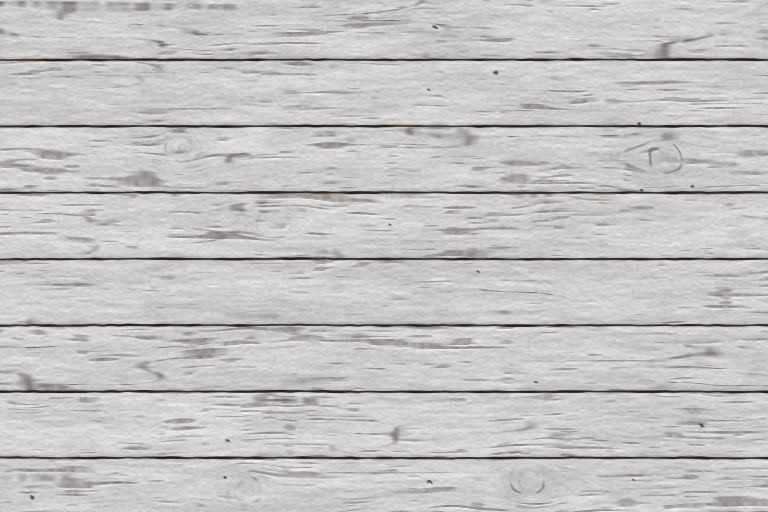
Write a Shadertoy shader that draws this texture.

```glsl
// Weathered white-painted boards: eight horizontal planks with dark joints.
// Peaks of stretched noise make short fine cracks with a lit lower lip; knots
// bend the grain around themselves, and hashed cells scatter small pits.
#define PITCH 0.1296        // board height, canvas heights
#define FIRST_JOINT 0.1055  // height of the lowest joint
#define JOINT_HALF 0.0019   // half width of a joint
#define KNOT_RADIUS 0.031
#define RELIEF 0.20         // strength of the brush and grain shading
#define CRACKING 0.62       // darkness of the paint cracks
#define LIP 0.07            // brightness of the lit crack edges
#define PIT_CHANCE 0.07

const vec3 PAINT_LIGHT = vec3(0.845, 0.837, 0.840);
const vec3 PAINT_SHADE = vec3(0.785, 0.775, 0.782);
const vec3 CRACK_COLOR = vec3(0.350, 0.330, 0.320);
const vec3 JOINT_COLOR = vec3(0.140, 0.122, 0.115);
const vec3 BARE_WOOD = vec3(0.560, 0.420, 0.320);

float hash(vec2 p) {
    vec3 q = fract(p.xyx * vec3(0.1031, 0.1030, 0.0973));
    q += dot(q, q.yzx + 33.33);
    return fract((q.x + q.y) * q.z);
}

float noise(vec2 p) {
    vec2 i = floor(p), f = fract(p);
    f = f * f * (3.0 - 2.0 * f);
    return mix(mix(hash(i), hash(i + vec2(1, 0)), f.x),
               mix(hash(i + vec2(0, 1)), hash(i + vec2(1, 1)), f.x), f.y);
}

// Height of the painted grain
float relief(vec2 g) {
    return 0.40 * noise(g * vec2(14, 95)) + 0.35 * noise(g * vec2(35, 170))
         + 0.25 * noise(g * vec2(110, 210));
}

// Short thin dashes at the peaks of stretched noise; wear widens them
float cracks(vec2 g, float wear) {
    float level = 0.93 - 0.30 * wear;
    float coarse = smoothstep(level, level + 0.22, noise(g * vec2(11, 135)));
    float fine = smoothstep(level, level + 0.25, noise(g * vec2(24, 210) + 31.0));
    float ragged = 0.55 + 0.45 * noise(g * vec2(120, 90));
    return max(coarse, 0.8 * fine) * ragged;
}

// Sparse elongated dents, one at most per cell
float pits(vec2 p) {
    vec2 cell = floor(p * 10.0);
    vec2 center = 0.25 + 0.5 * vec2(hash(cell + 17.0), hash(cell + 41.0));
    vec2 d = (fract(p * 10.0) - center) * vec2(0.6, 1.0);
    d.y += 0.4 * d.x + 0.04 * (noise(p * 200.0) - 0.5);
    float size = 0.022 * hash(cell + 71.0);
    return step(hash(cell), PIT_CHANCE) * (1.0 - smoothstep(size, size + 0.03, length(d)));
}

void mainImage(out vec4 fragColor, in vec2 fragCoord) {
    float px = 1.0 / iResolution.y;
    vec2 p = fragCoord * px;

    // Board index and signed distance to the nearest joint
    float wobble = 0.0014 * (noise(p * vec2(7, 2)) - 0.5) + 0.0012 * (noise(p * vec2(60, 3)) - 0.5);
    float u = (p.y + wobble - FIRST_JOINT) / PITCH;
    float board = floor(u);
    float joint = floor(u + 0.5);
    float toJoint = (u - joint) * PITCH;

    // Knots: two per board, bold on every fifth board
    vec2 grain = p;
    float knotLine = 0.0, knotStain = 0.0;
    float bold = mod(board, 5.0) == 4.0 ? 1.0 : 0.2;
    for (int k = 0; k < 2; k++) {
        float n = float(k);
        vec2 center = vec2(1.5 * fract(0.238 + 0.629 * n + 0.51 * (board - 4.0)),
                           FIRST_JOINT + PITCH * (board + 0.68 - 0.18 * n));
        vec2 d = (p - center) / KNOT_RADIUS * vec2(0.85, 1.0);
        float r = length(d) + 0.3 * (noise(p * 45.0) - 0.5);
        float falloff = exp(-0.35 * dot(d, d));
        grain.y -= 0.55 * bold * falloff * (p.y - center.y);
        float arc = smoothstep(0.45, 0.75, noise(d / (length(d) + 0.01) * 1.6 + board + 9.0 * n));
        float rim = 1.0 - smoothstep(0.02, 0.11, abs(r - 0.9));
        float rings = falloff * smoothstep(0.6, 1.0, sin(r * 15.0)) * noise(p * vec2(60, 90));
        knotLine = max(knotLine, bold * max(0.8 * rim * arc, 0.3 * rings));
        knotStain += bold * falloff * hash(vec2(board + 20.0, n));
    }
    grain.y += 0.014 * noise(p * vec2(3.5, 8) + board * 5.0) + 0.004 * noise(p * vec2(17, 30));
    grain += (board + 3.0) * vec2(3.7, 1.3);

    // Paint tone, lit from above
    float slope = relief(grain) - relief(grain + vec2(0.0, 0.003));
    float tone = 0.45 * noise(grain * vec2(6, 45)) + 0.35 * noise(grain * vec2(25, 100))
               + 0.20 * noise(p * vec2(3, 6));
    vec3 color = mix(PAINT_SHADE, PAINT_LIGHT, smoothstep(0.25, 0.75, tone));
    color += RELIEF * slope + 0.05 * (noise(p * vec2(150, 290)) - 0.5);
    color += 0.015 * (hash(vec2(board + 8.0, 3.0)) - 0.5);

    // Fine cracks, denser in worn streaks, each with a lit lower lip
    float wear = 0.55 * noise(grain * vec2(2.5, 18)) + 0.45 * noise(grain * vec2(9, 45));
    wear = smoothstep(0.15, 0.85, wear + 0.2 * (hash(vec2(board + 30.0, 1.0)) - 0.5));
    color += LIP * cracks(grain + vec2(0.0, 0.0035), wear);
    color = mix(color, CRACK_COLOR, CRACKING * cracks(grain, wear));

    // A few longer splits
    float split = 1.0 - smoothstep(0.0, 0.06, abs(noise(grain * vec2(4, 40) + 9.0) - 0.5));
    split *= smoothstep(0.62, 0.8, noise(grain * vec2(6, 16) + 6.0)) * noise(grain * vec2(70, 30));
    color = mix(color, CRACK_COLOR, 0.75 * split);

    // Knot outlines, stains and pits
    color *= 1.0 - 0.12 * knotStain * noise(grain * vec2(25, 110));
    color = mix(color, CRACK_COLOR, 0.6 * knotLine);
    color = mix(color, JOINT_COLOR, 0.65 * pits(p));

    // Board edges: bare chips, shade above each joint, a lit lip below
    float edge = abs(toJoint);
    float chip = smoothstep(0.80, 0.88, noise(vec2(p.x * 16.0, joint * 7.0 + step(0.0, toJoint))));
    color = mix(color, BARE_WOOD, 0.6 * chip * (1.0 - smoothstep(0.002, 0.005, edge)));
    float shade = toJoint > 0.0 ? 0.30 : 0.16;
    color *= 1.0 - shade * exp(-edge / 0.0035) * (0.4 + 1.2 * noise(p * vec2(35, 5)));
    color += 0.04 * step(toJoint, 0.0) * exp(-pow((edge - 0.006) / 0.0025, 2.0));

    // Dark joints of uneven width and depth
    float uneven = noise(vec2(p.x * 32.0, joint * 11.0));
    float halfWidth = JOINT_HALF * (0.7 + 0.6 * uneven);
    float gap = 1.0 - smoothstep(halfWidth - 0.6 * px, halfWidth + 0.7 * px, edge);
    color = mix(color, JOINT_COLOR, gap * (0.82 + 0.18 * uneven));

    fragColor = vec4(clamp(color, 0.0, 1.0), 1.0);
}
```
